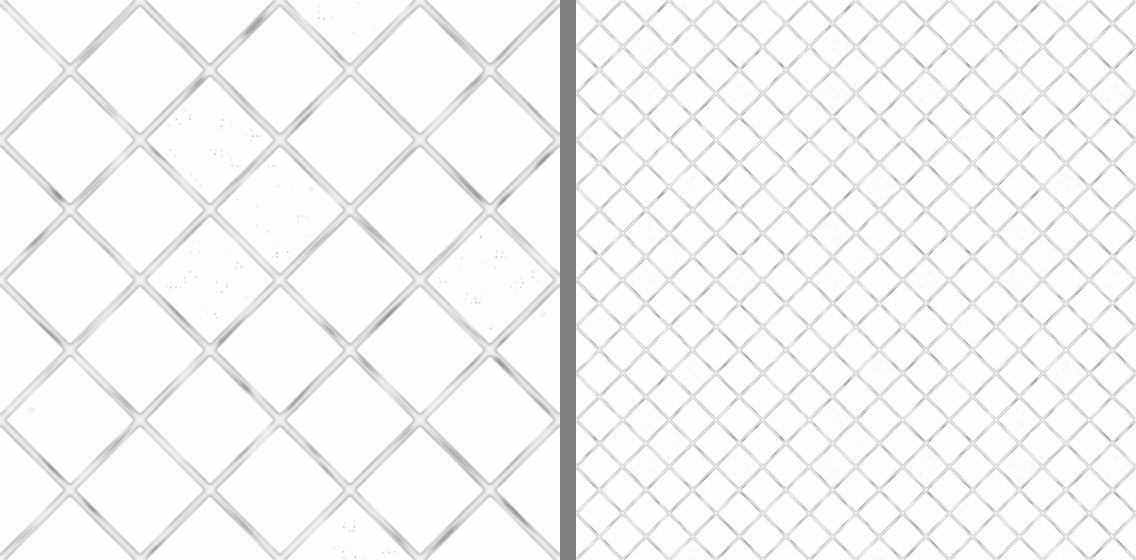
Left, the tile; right, the same tile 3 across and 3 down.
Reproduce this pattern procedurally as a three.js fragment shader.

```glsl
// White square tiles laid diagonally, with soft grey grout, streaked joints and faint pits.
#define REPEATS 4.0
#define JOINT_HALF 0.035
#define CORNER 0.03
#define RIM_WIDTH 0.011
#define RIM_DARK 0.15
#define STAIN_DARK 0.26
#define WORN_SHARE 0.15
#define TILE_COLOR vec3(0.993)
#define GROUT_COLOR vec3(0.895)
#define NODE_COLOR vec3(0.945)
#define STAIN_TINT vec3(0.97, 1.0, 1.06)

varying vec2 vUv;

// Hash of an integer cell that wraps after the given period
float hash(vec2 cell, float period, float seed) {
  vec2 id = floor(mod(cell + 0.5, period));
  return fract(sin(dot(id, vec2(12.99, 78.23)) + seed * 37.7) * 4375.85);
}

// Diagonal lattice position to a wrapping integer grid
vec2 canvasCell(vec2 lattice) {
  return 2.0 * vec2(lattice.x + lattice.y, lattice.x - lattice.y);
}

float roundedBox(vec2 p, float halfSize, float radius) {
  vec2 e = abs(p) - halfSize + radius;
  return length(max(e, 0.0)) + min(max(e.x, e.y), 0.0) - radius;
}

float bell(float x, float width) {
  return exp(-x * x / (width * width));
}

// One small dent per chosen cell: a faint disc with a darker arc
float dents(float cells, float chance, float radius, float seed) {
  vec2 g = vUv * cells;
  vec2 id = floor(g);
  vec2 jitter = vec2(hash(id, cells, seed), hash(id, cells, seed + 1.0)) - 0.5;
  vec2 p = fract(g) - 0.5 - jitter * 0.45;
  float size = radius * mix(0.6, 1.0, hash(id, cells, seed + 2.0));
  float r = length(p);
  float turn = 6.283 * hash(id, cells, seed + 3.0);
  float arc = 0.5 + 0.5 * dot(p / max(r, 0.001), vec2(cos(turn), sin(turn)));
  float disc = 1.0 - smoothstep(size * 0.7, size * 1.2, r);
  float mark = 0.35 * disc + arc * bell(r - size * 0.8, size * 0.3);
  return mark * step(hash(id, cells, seed + 4.0), chance);
}

void main() {
  vec2 p = vUv * REPEATS;
  vec2 q = vec2(p.x + p.y, p.x - p.y);
  float period = 4.0 * REPEATS;

  // Tile shape: negative inside the tile, positive in the grout
  vec2 tile = floor(q);
  vec2 local = q - tile - 0.5;
  float d = roundedBox(local, 0.5 - JOINT_HALF, CORNER);

  // Nearest joint: position along it, offset across it and its own cell
  vec2 nearest = floor(q + 0.5);
  vec2 off = q - nearest;
  bool alongU = abs(off.y) < abs(off.x);
  float along = alongU ? fract(q.x) : fract(q.y);
  float across = alongU ? off.y : off.x;
  vec2 middle = alongU ? vec2(tile.x + 0.5, nearest.y) : vec2(nearest.x, tile.y + 0.5);
  vec2 joint = canvasCell(middle);
  float ends = smoothstep(0.04, 0.16, along) * smoothstep(0.04, 0.16, 1.0 - along);

  // Streaks: each joint gets patches of its own place, length, side and strength
  float stain = 0.0;
  float sheen = 0.0;
  for (int i = 0; i < 3; i++) {
    float seed = 5.0 * float(i) + 1.0;
    float place = mix(0.12, 0.88, hash(joint, period, seed));
    float reach = mix(0.08, 0.25, hash(joint, period, seed + 1.0));
    float side = (hash(joint, period, seed + 2.0) - 0.5) * 1.5 * JOINT_HALF;
    float power = hash(joint, period, seed + 3.0);
    float lean = (hash(joint, period, seed + 4.0) - 0.5) * 0.07;
    float patchShape = bell(along - place, reach);
    float streak = bell(across - side - lean * (along - place), mix(0.009, 0.021, power));
    stain += patchShape * streak * power * power;
    sheen += patchShape * step(power, 0.3);
  }
  float phase = 6.283 * hash(joint, period, 20.0);
  float grain = sin(across * 260.0 + along * 5.0 + phase)
              + 0.6 * sin(across * 430.0 - along * 9.0 + phase * 2.0);
  stain *= ends * (1.0 + 0.15 * grain);
  sheen = min(sheen, 1.0) * ends;

  // Base colours with a paler crossing and soft dark rims
  float inGrout = smoothstep(-0.022, 0.012, d);
  vec3 color = mix(TILE_COLOR, GROUT_COLOR, inGrout);
  color = mix(color, NODE_COLOR, smoothstep(0.018, 0.05, d));
  float rimVary = 1.0 + ends * (0.3 * sin(along * 9.0 + phase + sign(across)) - 0.45 * sheen);
  color -= RIM_DARK * rimVary * bell(d, RIM_WIDTH);
  color += 0.035 * sheen * inGrout;
  color += 0.012 * grain * ends * inGrout;
  float stainMask = smoothstep(-0.03, 0.0, d);
  color -= STAIN_DARK * STAIN_TINT * min(stain, 1.0) * stainMask;

  // Wear: clusters of pits on a few tiles, and rare faint dents anywhere
  vec2 tileCell = canvasCell(tile + 0.5);
  float worn = step(hash(tileCell, period, 31.0), WORN_SHARE);
  vec2 w = vUv * 6.2832;
  float cluster = sin(w.x * 13.0 + 2.0 * sin(w.y * 7.0)) + sin(w.y * 17.0 + 2.0 * sin(w.x * 5.0));
  float inside = 1.0 - smoothstep(-0.1, -0.03, d);
  float pits = dents(110.0, 0.4, 0.24, 40.0) * worn * smoothstep(0.5, 1.3, cluster);
  float rings = dents(10.0, 0.08, 0.075, 50.0);
  color -= inside * (0.2 * pits + 0.06 * rings);

  gl_FragColor = vec4(clamp(color, 0.0, 1.0), 1.0);
}
```
